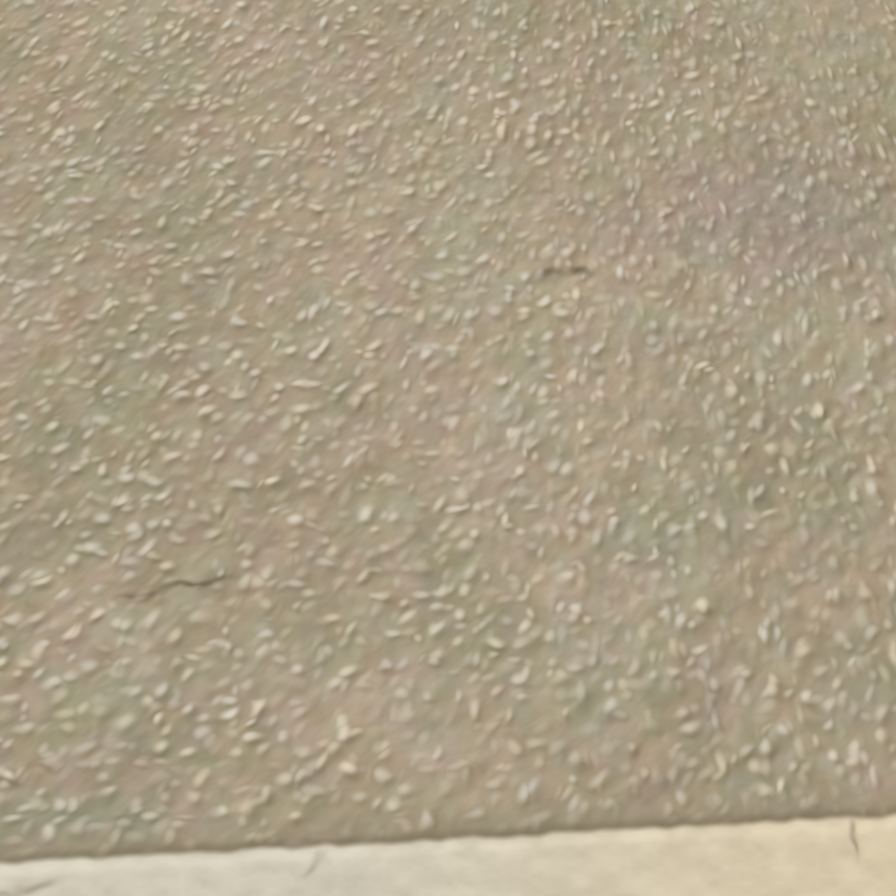
This texture is drawn by a WebGL 1 fragment shader. Its source:

```glsl
precision highp float;
// Sunlit, pebbled asphalt receding above a pale sloping concrete kerb.
uniform vec2 u_resolution;

#define ASPHALT vec3(0.655, 0.606, 0.512)
#define STONE vec3(0.862, 0.825, 0.745)
#define KERB vec3(0.825, 0.782, 0.694)
#define SHADE vec3(0.370, 0.325, 0.250)
#define STONE_CELLS 31.0
#define GRIT_CELLS 40.0
#define PERSPECTIVE 0.44
#define KERB_LEFT 0.037
#define KERB_SLOPE 0.053

float hash(vec2 p) {
  vec3 q = fract(vec3(p.xyx) * 0.1031);
  q += dot(q, q.yzx + 33.33);
  return fract((q.x + q.y) * q.z);
}

float noise(vec2 p) {
  vec2 i = floor(p), f = fract(p);
  f = f * f * (3.0 - 2.0 * f);
  return mix(mix(hash(i), hash(i + vec2(1.0, 0.0)), f.x),
             mix(hash(i + vec2(0.0, 1.0)), hash(i + vec2(1.0)), f.x), f.y);
}

float fbm(vec2 p) {
  float sum = 0.0, amp = 0.5;
  for (int i = 0; i < 3; i++) {
    sum += amp * noise(p);
    p = p * 2.03 + 17.3;
    amp *= 0.5;
  }
  return sum / 0.875;
}

vec2 turn(vec2 p, float a) {
  return vec2(cos(a) * p.x + sin(a) * p.y, cos(a) * p.y - sin(a) * p.x);
}

// Soft tilted pebbles: x = lit face, y = shadow to the lower right.
vec2 pebbles(vec2 p, float tilt, float seed) {
  vec2 cell = floor(p), result = vec2(0.0);
  for (int j = -1; j <= 1; j++) {
    for (int i = -1; i <= 1; i++) {
      vec2 id = cell + vec2(float(i), float(j));
      float a = hash(id + seed), b = hash(id + seed + 41.7), c = hash(id + seed + 93.1);
      vec2 d = p - id - vec2(a, b);
      float angle = tilt + (hash(id + seed + 12.9) - 0.5) * 1.3;
      vec2 size = vec2(0.24 + 0.20 * hash(id + seed + 71.3), 0.16 + 0.09 * hash(id + seed + 27.4));
      float weight = 0.15 + 0.85 * c * sqrt(c);
      vec2 e = turn(d, angle) / size, s = turn(d - vec2(0.17, -0.25), angle) / size;
      float r = dot(e, e);
      result = max(result, weight * vec2(exp(-0.7 * r - 0.6 * r * r), exp(-0.9 * dot(s, s))));
    }
  }
  return result;
}

float patchAt(vec2 p, vec2 center, vec2 size) {
  vec2 d = (p - center) / size;
  return exp(-dot(d, d));
}

// Tapered, ragged dark fissure.
float fissure(vec2 p, vec2 center, float angle, vec2 size) {
  vec2 d = turn(p - center, angle);
  d.y += (noise(p * 60.0) - 0.5) * 0.008;
  float ragged = 0.3 + 0.7 * noise(p * 90.0 + 5.0);
  return ragged * exp(-pow(abs(d.x) / size.x, 4.0) - d.y * d.y / (size.y * size.y));
}

vec3 asphalt(vec2 p) {
  // Ground coordinates shrink with distance.
  float shrink = 1.0 - PERSPECTIVE * p.y;
  vec2 ground = vec2((p.x - 0.5) / shrink, -log(shrink) / PERSPECTIVE);
  ground += (vec2(noise(p * 50.0), noise(p * 50.0 + 31.0)) - 0.5) * 0.008;
  float tilt = mix(0.48, 1.10, smoothstep(0.25, 1.0, p.x + 0.25 * (noise(p * 7.0) - 0.5)));
  vec2 large = pebbles(ground * STONE_CELLS, tilt, 3.0);
  vec2 small = pebbles(ground * GRIT_CELLS + 7.3, tilt, 57.0);
  float grain = fbm(turn(ground, 0.75) * vec2(32.0, 62.0));

  // Broad stains, uneven pebble cover and fine colour speckle.
  float blotch = fbm(p * 6.0 + 8.0), hue = fbm(p * 14.0 + 60.0);
  float cover = 0.50 + 0.80 * fbm(p * 13.0 + 25.0) + 0.2 * patchAt(p, vec2(0.15, 0.22), vec2(0.2, 0.1));
  vec3 color = ASPHALT + (blotch - 0.5) * 0.06 + (grain - 0.5) * 0.13;
  color += (hue - 0.5) * vec3(0.050, -0.005, 0.015);
  color += (noise(p * 48.0 + 9.0) - 0.5) * vec3(0.028, -0.006, 0.0);
  color += (noise(p * 40.0 + 77.0) - 0.5) * vec3(0.0, 0.0, 0.03);
  color += patchAt(p, vec2(0.86, 0.75), vec2(0.13, 0.07)) * vec3(-0.025, -0.028, 0.006);
  color += patchAt(p, vec2(0.73, 0.39), vec2(0.06, 0.04)) * vec3(-0.040, -0.008, -0.01);
  color += patchAt(p, vec2(0.07, 0.08), vec2(0.12, 0.03)) * vec3(-0.05, -0.025, -0.015);
  color += patchAt(p, vec2(0.10, 0.41), vec2(0.10, 0.03)) * -0.035;

  // Shadows first, lit faces above them.
  color -= (0.085 * large.y + 0.055 * small.y) * vec3(1.0, 0.98, 0.95);
  vec3 stone = STONE + (noise(ground * 40.0) - 0.5) * vec3(0.05, 0.01, -0.06);
  color = mix(color, stone, clamp(large.x * cover * 0.92, 0.0, 1.0));
  color = mix(color, stone, clamp(small.x * cover * 0.70, 0.0, 1.0));
  float cracks = max(fissure(p, vec2(0.63, 0.694), 0.08, vec2(0.032, 0.005)),
                     fissure(p, vec2(0.20, 0.346), 0.20, vec2(0.065, 0.004)));
  return mix(color, SHADE, 0.8 * cracks);
}

vec3 kerb(vec2 p, float depth) {
  vec3 color = KERB + (fbm(p * vec2(40.0, 60.0)) - 0.5) * 0.09;
  color += mix(vec3(-0.015, 0.0, 0.01), vec3(0.015, 0.0, -0.03), smoothstep(0.3, 1.0, p.x));
  color += 0.045 * exp(-pow(abs(depth - 0.010) / 0.007, 2.0));
  float joints = fissure(p, vec2(0.954, 0.065), 1.65, vec2(0.022, 0.004));
  joints = max(joints, 0.6 * fissure(p, vec2(0.35, 0.035), 0.9, vec2(0.020, 0.004)));
  joints = max(joints, 0.7 * fissure(p, vec2(0.03, 0.008), 0.3, vec2(0.035, 0.005)));
  return mix(color, SHADE + 0.12, 0.7 * joints);
}

void main() {
  vec2 p = gl_FragCoord.xy / u_resolution;
  float edge = KERB_LEFT + KERB_SLOPE * p.x + (noise(vec2(p.x * 55.0, 4.0)) - 0.5) * 0.004;
  float above = p.y - edge;
  vec3 road = asphalt(p);
  road = mix(road, ASPHALT - 0.07, 0.6 * (1.0 - smoothstep(0.0, 0.045, above)));
  road = mix(road, SHADE, 0.28 * exp(-pow(abs(above - 0.004) / 0.006, 2.0)));
  vec3 color = mix(kerb(p, -above), road, smoothstep(-0.005, 0.004, above));
  gl_FragColor = vec4(clamp(color, 0.0, 1.0), 1.0);
}
```
